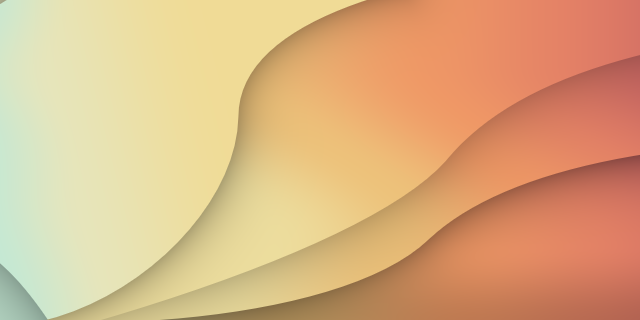
Write a Shadertoy shader that draws this background.

```glsl
// Layered paper waves running from mint and cream to coral, with soft shadows.

const vec3 MINT   = vec3(0.77, 0.91, 0.83);
const vec3 PALE   = vec3(0.90, 0.90, 0.74);
const vec3 CREAM  = vec3(0.93, 0.87, 0.62);
const vec3 GOLD   = vec3(0.93, 0.76, 0.48);
const vec3 ORANGE = vec3(0.94, 0.60, 0.40);
const vec3 CORAL  = vec3(0.89, 0.50, 0.40);
const vec3 ROSE   = vec3(0.77, 0.38, 0.39);
const int STEPS = 20;

vec2 bezier(vec2 a, vec2 b, vec2 c, vec2 d, float t) {
    float s = 1.0 - t;
    return s*s*s*a + 3.0*s*s*t*b + 3.0*s*t*t*c + t*t*t*d;
}

// Signed distance to a cubic over a parameter range; positive on its right side
float curveDistance(vec2 p, vec2 a, vec2 b, vec2 c, vec2 d, vec2 range) {
    float nearest = 1e5, side = 1.0;
    vec2 start = bezier(a, b, c, d, range.x);
    for (int i = 1; i <= STEPS; i++) {
        vec2 end = bezier(a, b, c, d, mix(range.x, range.y, float(i) / float(STEPS)));
        vec2 along = end - start, q = p - start;
        vec2 gap = q - along * clamp(dot(q, along) / dot(along, along), 0.0, 1.0);
        float dist = dot(gap, gap);
        if (dist < nearest) {
            nearest = dist;
            side = along.x * q.y - along.y * q.x < 0.0 ? 1.0 : -1.0;
        }
        start = end;
    }
    return sqrt(nearest) * side;
}

float closer(float a, float b) { return abs(a) < abs(b) ? a : b; }

// Two cubics meeting at a joint, prolonged past both ends
float waveDistance(vec2 p, vec2 a, vec2 b, vec2 c, vec2 joint, vec2 e, vec2 f, vec2 g) {
    return closer(curveDistance(p, a, b, c, joint, vec2(-0.15, 1.0)),
                  curveDistance(p, joint, e, f, g, vec2(0.0, 1.15)));
}

// Cream to rose, one colour per unit of heat
vec3 warmRamp(float heat) {
    vec3 col = mix(CREAM, GOLD, smoothstep(0.0, 1.0, heat));
    col = mix(col, ORANGE, smoothstep(0.9, 2.1, heat));
    col = mix(col, CORAL, smoothstep(1.9, 3.1, heat));
    return mix(col, ROSE, smoothstep(2.8, 4.0, heat));
}

float heatAt(vec2 p) {
    return 1.9 * (p.x - 1.04) + 0.4 + 1.1 * smoothstep(0.25, 0.8, p.y);
}

vec3 leftSheet(vec2 p) {
    float lift = (p.y - 0.78) / 0.16;
    float x = p.x + 0.09 * exp(-lift * lift) - 0.10 * (1.0 - smoothstep(0.0, 0.4, p.y));
    vec3 col = mix(MINT, PALE, smoothstep(-0.08, 0.26, x));
    return mix(col, vec3(0.94, 0.86, 0.59), smoothstep(0.12, 0.76, p.x + 0.25 * (p.y - 0.5)));
}

// Lay a sheet where dist is positive, shaded beneath the edge above it
vec3 layer(vec3 under, vec3 sheet, float dist, float strength, float width) {
    float depth = max(dist, 0.0) / width;
    vec3 shaded = sheet * (1.0 - strength * exp(-depth));
    return mix(under, shaded, clamp(dist * iResolution.y + 0.5, 0.0, 1.0));
}

void mainImage(out vec4 fragColor, in vec2 fragCoord) {
    vec2 p = fragCoord / iResolution.xy * vec2(2.0, 1.0);
    float heat = heatAt(p);

    // Wave edges from the left sheet down to the lowest one
    float upper = waveDistance(p, vec2(0.156, 0.003), vec2(0.469, 0.089), vec2(0.740, 0.375),
        vec2(0.745, 0.635), vec2(0.745, 0.805), vec2(0.911, 0.922), vec2(1.146, 1.0));
    float middle = waveDistance(p, vec2(0.326, 0.003), vec2(0.859, 0.161), vec2(1.25, 0.336),
        vec2(1.393, 0.497), vec2(1.523, 0.656), vec2(1.732, 0.760), vec2(2.0, 0.828));
    float lower = waveDistance(p, vec2(0.469, -0.002), vec2(0.833, 0.021), vec2(1.185, 0.102),
        vec2(1.341, 0.253), vec2(1.471, 0.375), vec2(1.693, 0.466), vec2(2.0, 0.516));

    // Folded corners on the left
    float fold = curveDistance(p, vec2(0.0, 0.177), vec2(0.052, 0.133), vec2(0.104, 0.068),
        vec2(0.148, 0.003), vec2(-0.15, 1.15));
    float tip = dot(p - vec2(0.0, 0.987), normalize(vec2(-0.013, 0.021)));

    // Stack the sheets
    vec3 col = leftSheet(p);
    col = layer(col, MINT * 0.96, fold, 0.28, 0.10);
    col = layer(col, PALE, tip, 0.30, 0.07);
    col = layer(col, warmRamp(heat), upper, 0.28, 0.06);
    col = layer(col, warmRamp(heat + 0.25), middle, 0.20, 0.08);
    float floorShade = mix(0.80, 1.0, smoothstep(-0.02, 0.24, p.y));
    col = layer(col, warmRamp(heat + 0.85) * floorShade, lower, 0.34, 0.07);

    fragColor = vec4(col, 1.0);
}
```
